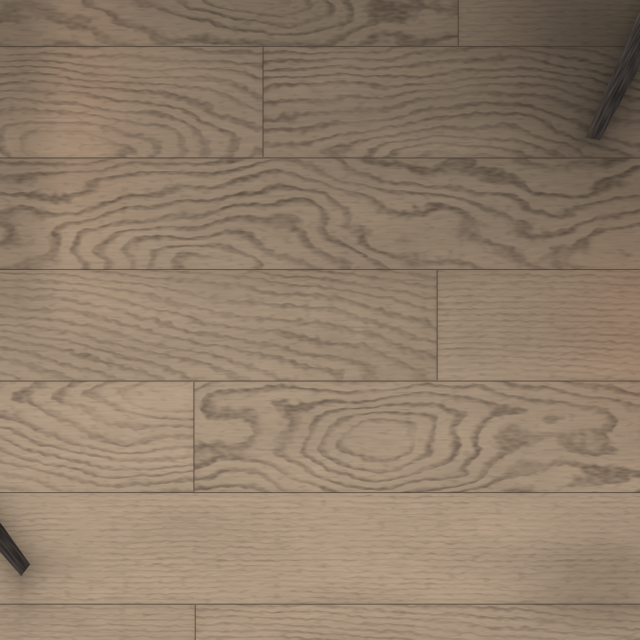
Reproduce this texture procedurally as a three.js fragment shader.

```glsl
// Oak floor of seven staggered plank rows under soft side light, with two dark chair legs.
// Growth rings are contours of a stretched, noise-warped distance field per plank;
// seams, legs and shadows are smooth distance functions laid over it.
varying vec2 vUv;

const float ROW_HEIGHT = 0.1743;
const float FIRST_SEAM = 0.056;
const float EDGE = 0.0011;
const vec3 OAK = vec3(0.672, 0.588, 0.500);
const vec3 LATEWOOD = vec3(0.60, 0.585, 0.58);
const vec3 SEAM = vec3(0.30, 0.25, 0.21);
const vec3 LEG = vec3(0.215, 0.195, 0.182);

float hash(vec2 c) {
  return fract(sin(dot(c, vec2(127.1, 311.7))) * 43758.5);
}

float corner(vec2 cell, vec2 f, vec2 o) {
  float a = 6.2832 * hash(cell + o);
  return dot(vec2(cos(a), sin(a)), f - o);
}

// Gradient noise, about -1 to 1
float noise(vec2 p) {
  vec2 c = floor(p), f = p - c;
  vec2 u = f * f * f * (f * (f * 6.0 - 15.0) + 10.0);
  float low = mix(corner(c, f, vec2(0.0)), corner(c, f, vec2(1.0, 0.0)), u.x);
  float high = mix(corner(c, f, vec2(0.0, 1.0)), corner(c, f, vec2(1.0)), u.x);
  return 1.4 * mix(low, high, u.y);
}

// Joint position, then ring centre x, ring centre height in the row, ring spread
vec4 leftPlank(float row) {
  if (row < 0.5) return vec4(0.305, 0.10, -0.60, 0.06);
  if (row < 1.5) return vec4(2.0, 0.35, -0.40, 0.06);
  if (row < 2.5) return vec4(0.303, 0.27, 0.85, 0.32);
  if (row < 3.5) return vec4(0.683, -0.20, -0.15, 0.26);
  if (row < 4.5) return vec4(2.0, 0.35, 0.0, 0.50);
  if (row < 5.5) return vec4(0.411, 0.10, 0.10, 0.32);
  return vec4(0.716, 0.40, 0.45, 0.38);
}

// Ring centre and spread of the plank right of the joint
vec3 rightPlank(float row) {
  if (row < 0.5) return vec3(0.20, -0.50, 0.24);
  if (row < 2.5) return vec3(0.60, 0.50, 0.43);
  if (row < 3.5) return vec3(0.78, -0.10, 0.15);
  if (row < 5.5) return vec3(0.72, -0.10, 0.33);
  return vec3(0.90, -0.50, 0.08);
}

// Darkness of the growth rings, 0 to 1
float rings(vec2 p, vec2 centre, float spread, vec2 seed) {
  vec2 d = p - centre;
  float figure = smoothstep(0.05, 0.5, spread);
  float bend = figure * figure;
  float reach = mix(1.2, 0.28, smoothstep(0.2, 0.4, spread));
  d.x *= spread / sqrt(1.0 + d.x * d.x / (reach * reach));
  float warp = (0.004 + 0.029 * bend) * noise(p * vec2(5.0, 13.0) + seed)
    + (0.002 + 0.007 * bend) * noise(p * vec2(15.0, 36.0) + seed)
    + 0.0022 * noise(p * vec2(70.0, 110.0) + seed);
  float t = fract((length(d) + warp) * mix(112.0, 50.0, figure));
  float line = smoothstep(0.38, 0.76, t) * (1.0 - smoothstep(0.80, 1.0, t));
  float wear = 0.72 + 0.50 * noise(p * vec2(7.0, 20.0) - seed);
  float pores = 0.85 + 0.45 * noise(p * vec2(75.0, 210.0) + seed);
  float core = smoothstep(0.012, 0.035, length(d));
  return clamp(line * wear * pores, 0.0, 1.0) * core * mix(0.22, 0.76, figure);
}

float glow(vec2 p, vec2 centre, vec2 size) {
  vec2 d = (p - centre) / size;
  return exp(-dot(d, d));
}

// Room light: falls off to the upper right, with soft shadow patches
float roomLight(vec2 p) {
  float fall = 0.33 * smoothstep(0.33, 1.1, p.y * 0.75 + p.x * 0.35);
  float band = 0.11 * (1.0 - smoothstep(0.03, 0.11, p.x)) * smoothstep(0.35, 0.6, p.y);
  float patches = 0.18 * glow(p, vec2(0.93, 0.94), vec2(0.15, 0.20))
    + 0.18 * glow(p, vec2(0.94, 0.08), vec2(0.14, 0.08));
  return 1.0 - fall - band - patches;
}

// Draws a tapered leg from its tip, with a soft shadow around it
vec3 addLeg(vec3 base, vec2 p, vec2 tip, vec2 top, float tipWidth, float topWidth) {
  vec2 axis = normalize(top - tip), d = p - tip;
  float along = dot(d, axis), across = dot(d, vec2(-axis.y, axis.x));
  float halfWidth = mix(tipWidth, topWidth, clamp(along / length(top - tip), 0.0, 1.0));
  float dist = max(abs(across) - halfWidth, -along - 0.25 * across);
  float streak = noise(vec2(along * 32.0, across * 300.0));
  float rim = smoothstep(-0.3, 1.0, across / halfWidth);
  vec3 wood = LEG * (0.92 + 0.34 * streak + 0.20 * rim);
  base *= 1.0 - 0.26 * exp(-max(dist, 0.0) * 40.0);
  return mix(wood, base, smoothstep(-EDGE, EDGE, dist));
}

void main() {
  vec2 p = vUv;
  float rowPos = (p.y - FIRST_SEAM) / ROW_HEIGHT + 1.0;
  float row = floor(rowPos);
  vec4 left = leftPlank(row);
  float side = step(left.x, p.x);
  vec3 plank = mix(left.yzw, rightPlank(row), side);
  vec2 centre = vec2(plank.x, FIRST_SEAM + (row - 1.0 + plank.y) * ROW_HEIGHT);
  vec2 seed = vec2(row * 7.3, row * 3.1 + side * 17.7);

  // Plank tone, fibres and growth rings
  vec3 color = OAK * (0.975 + 0.05 * hash(seed));
  color *= 1.0 + 0.045 * noise(p * vec2(4.0, 16.0) + seed);
  color *= 1.0 + 0.040 * noise(p * vec2(28.0, 230.0) + seed);
  color *= 1.0 - 0.055 * smoothstep(0.2, 0.65, noise(p * vec2(55.0, 190.0) - seed));
  color *= mix(vec3(1.0), LATEWOOD, rings(p, centre, plank.z, seed));

  // Light, with warm tints at both sides
  color *= roomLight(p);
  float warmth = glow(p, vec2(1.0, 0.50), vec2(0.14, 0.16)) + 0.7 * glow(p, vec2(0.13, 0.85), vec2(0.10, 0.25));
  color *= 1.0 + warmth * vec3(0.06, 0.015, -0.01);

  // Seams between rows and joints between plank ends
  float gap = min(abs(fract(rowPos + 0.5) - 0.5) * ROW_HEIGHT, abs(p.x - left.x));
  color = mix(color, SEAM * (0.6 + 0.5 * roomLight(p)), 0.66 * (1.0 - smoothstep(0.0001, 0.0017, gap)));
  color *= 1.0 - 0.05 * exp(-gap * 260.0);

  color = addLeg(color, p, vec2(0.926, 0.783), vec2(1.014, 0.965), 0.0110, 0.0205);
  color = addLeg(color, p, vec2(0.040, 0.109), vec2(-0.006, 0.167), 0.0110, 0.0150);
  gl_FragColor = vec4(color, 1.0);
}
```
